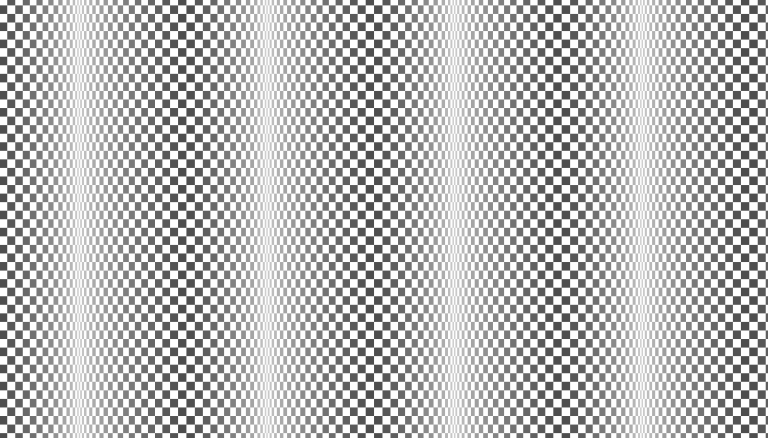
Reproduce this pattern procedurally as a Shadertoy shader.

```glsl
// Op-art checkerboard bent into vertical folds: even rows, and columns whose
// widths shrink in arithmetic steps towards each fold while dark cells pale.
// The column index is solved in closed form and both axes are box filtered.

// Alternating +1/-1 wave with unit cells, averaged over a footprint.
float filteredStripes(float p, float footprint) {
    float a = abs(fract((p - 0.5 * footprint) * 0.5) - 0.5);
    float b = abs(fract((p + 0.5 * footprint) * 0.5) - 0.5);
    return 2.0 * (a - b) / footprint;
}

void mainImage(out vec4 fragColor, in vec2 fragCoord) {
    vec2 uv = fragCoord / iResolution.xy;

    // Position inside one fold; the widest columns sit right of its centre.
    const float period = 0.2443;
    const float crest = 0.574;
    float u = fract((uv.x - 0.1025) / period);
    bool rising = u < crest;
    float side = rising ? crest : 1.0 - crest;
    float cells = rising ? 22.0 : 16.0;
    float t = (rising ? u : 1.0 - u) / side;

    // Arithmetic widths make position quadratic in the index: invert it.
    const float narrow = 0.15;
    float width = sqrt(mix(narrow * narrow, 1.0, t));
    float index = cells * (width - narrow) / (1.0 - narrow);
    float column = rising ? index : 38.0 - index;
    float row = (1.0 - uv.y) * 51.2 + 0.37;

    // Size of one pixel measured in columns and rows.
    float columnStep = cells / side * (1.0 + narrow) / (2.0 * width)
                     / (period * iResolution.x);
    float rowStep = 51.2 / iResolution.y;
    float ink = 0.5 - 0.5 * filteredStripes(column, columnStep)
                          * filteredStripes(row, rowStep);

    // One flat grey per column, darkest where the column is widest.
    float cellWidth = mix(narrow, 1.0, min((floor(index) + 0.5) / cells, 1.0));
    float grey = mix(0.92, 0.29, cellWidth);
    fragColor = vec4(vec3(mix(0.995, grey, ink)), 1.0);
}
```
